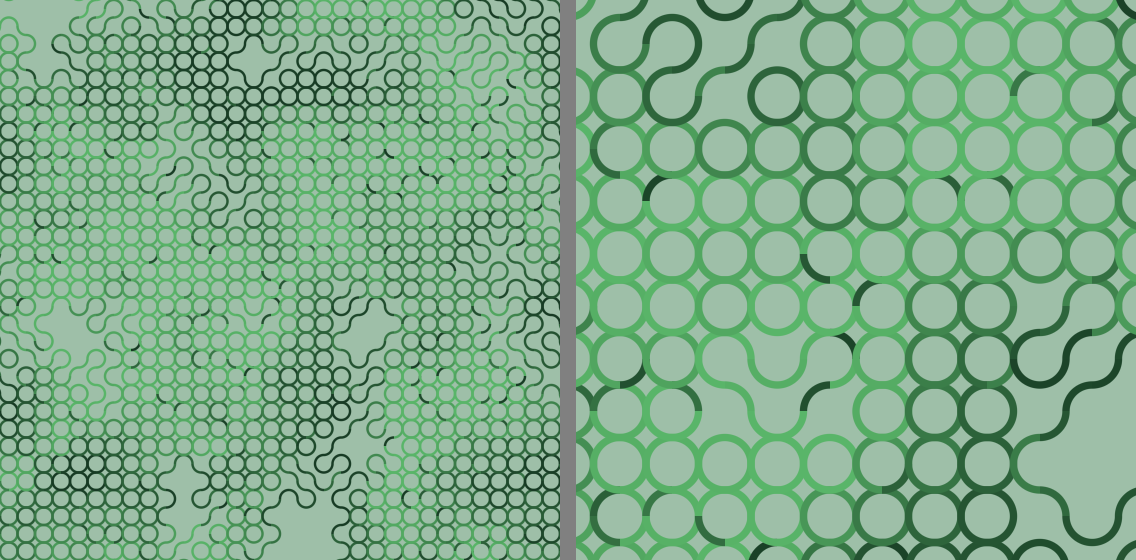
Left: the whole. Right: its middle third, enlarged.
Write a Shadertoy shader that draws this pattern.

```glsl
// Lattice of touching green rings that unlink into wavy strands around empty pockets.

const float CELLS = 32.0;
const float STROKE = 0.14;
const vec3 GROUND = vec3(0.62, 0.75, 0.66);
const vec3 DARK_GREEN = vec3(0.09, 0.23, 0.14);
const vec3 LIGHT_GREEN = vec3(0.35, 0.71, 0.41);

float hash(vec2 p) {
    return fract(sin(dot(p, vec2(127.1, 311.7))) * 43758.5453);
}

float noise(vec2 p) {
    vec2 cell = floor(p);
    vec2 f = fract(p);
    f = f * f * (3.0 - 2.0 * f);
    float low = mix(hash(cell), hash(cell + vec2(1.0, 0.0)), f.x);
    float high = mix(hash(cell + vec2(0.0, 1.0)), hash(cell + 1.0), f.x);
    return mix(low, high, f.y);
}

// 1 where the gap between four rings belongs to a pocket, else 0
float pocket(vec2 tile) {
    float ragged = noise(tile * 0.27 + 7.3) + 0.25 * hash(tile + 91.0);
    return step(0.91, ragged);
}

// 1 for a filled disk; alternates along pocket borders so strands stay smooth
float diskState(vec2 center) {
    float around = pocket(center) + pocket(center - 1.0)
                 + pocket(center - vec2(1.0, 0.0)) + pocket(center - vec2(0.0, 1.0));
    bool onBorder = around > 0.5 && around < 3.5;
    return onBorder ? mod(center.x + center.y, 2.0) : 1.0;
}

// Tone drifts over neighbouring rings, with a few stray arcs
float arcTone(vec2 center, vec2 tile) {
    float drift = 0.65 * noise(center * 0.21 + 31.0) + 0.35 * noise(center * 0.55 + 63.0);
    float tone = smoothstep(0.18, 0.76, drift) + 0.16 * (hash(center + 17.0) - 0.5);
    float stray = hash(center * 1.7 + tile * 2.3 + 5.0);
    tone = stray < 0.09 ? hash(tile + center * 3.1) * 0.6 : tone;
    return clamp(tone, 0.0, 1.0);
}

float strokeMask(float dist, float width, float blur) {
    return 1.0 - smoothstep(-blur, blur, abs(dist) - 0.5 * width);
}

void mainImage(out vec4 fragColor, in vec2 fragCoord) {
    float size = min(iResolution.x, iResolution.y);
    vec2 p = fragCoord / size * CELLS + 0.5;
    float blur = 0.7 * CELLS / size;
    vec2 tile = floor(p);
    float gap = pocket(tile);
    vec3 color = GROUND;

    // Quarter arcs around the four corners of the tile
    for (int i = 0; i < 4; i++) {
        vec2 center = tile + vec2(i % 2, i / 2);
        float drawn = abs(diskState(center) - gap);
        float mask = drawn * strokeMask(length(p - center) - 0.5, STROKE, blur);
        vec3 ink = mix(DARK_GREEN, LIGHT_GREEN, arcTone(center, tile));
        color = mix(color, ink, mask);
    }

    fragColor = vec4(color, 1.0);
}
```
